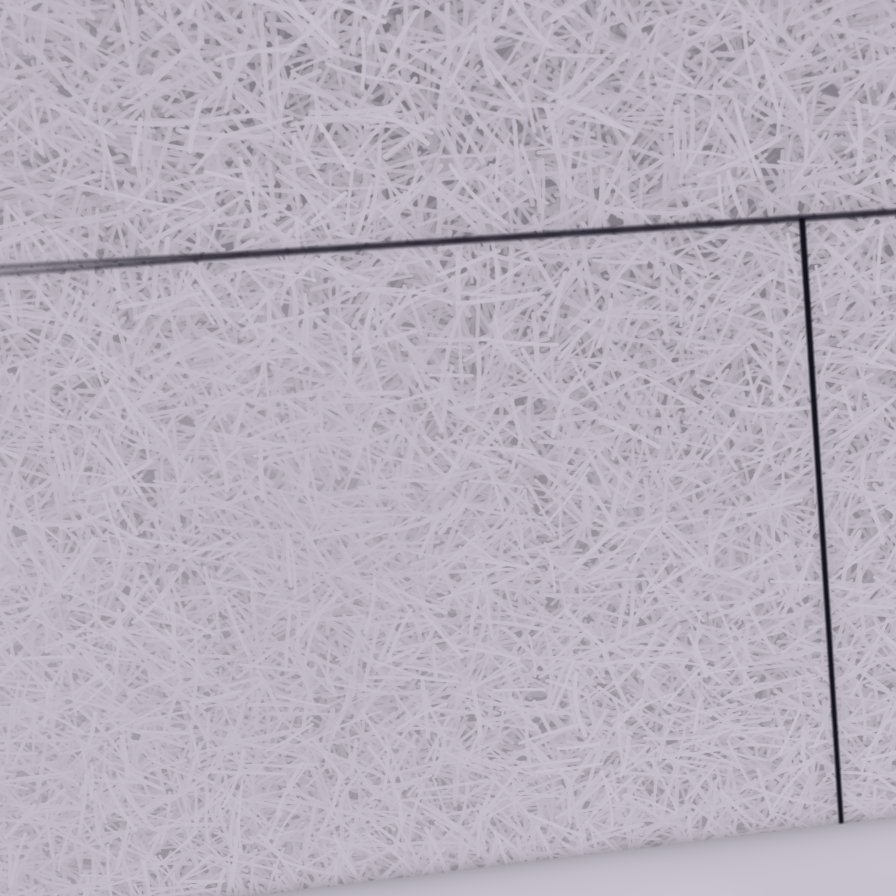
Reproduce this texture procedurally as a WebGL 1 fragment shader.

```glsl
precision highp float;
uniform vec2 u_resolution;

vec4 hash4(vec2 cell, float seed) {
  vec4 k = vec4(dot(cell, vec2(12.71, 31.17)), dot(cell, vec2(26.95, 18.33)),
                dot(cell, vec2(41.93, 37.19)), dot(cell, vec2(17.57, 45.31)));
  return fract(sin(k + seed * vec4(7.13, 3.71, 5.39, 9.17)) * 4375.85);
}

float noise(vec2 p) {
  vec2 i = floor(p), f = fract(p);
  f = f * f * (3.0 - 2.0 * f);
  return mix(mix(hash4(i, 0.0).x, hash4(i + vec2(1, 0), 0.0).x, f.x),
             mix(hash4(i + vec2(0, 1), 0.0).x, hash4(i + vec2(1, 1), 0.0).x, f.x), f.y);
}

// Curved strands, one per cell in each layer, stacked from dark to light
float fibres(vec2 p, float pixel) {
  const float LAYERS = 24.0;
  float shade = 0.53;
  for (float layer = 0.0; layer < LAYERS; layer++) {
    float turn = layer * 2.4;
    vec2 q = mat2(cos(turn), sin(turn), -sin(turn), cos(turn)) * p + layer * vec2(3.37, 5.71);
    vec2 home = floor(q);
    float depth = pow(layer / LAYERS, 0.6);
    for (int y = -1; y <= 1; y++) {
      for (int x = -1; x <= 1; x++) {
        vec2 cell = home + vec2(x, y);
        vec4 rnd = hash4(cell, layer + 1.0);
        vec2 d = q - cell - rnd.xy;
        float angle = rnd.z * 6.2832;
        d = vec2(d.x * cos(angle) + d.y * sin(angle), d.y * cos(angle) - d.x * sin(angle));
        d.y += (rnd.x - 0.5) * 0.25 * d.x * d.x;
        float halfLength = 0.45 + 0.45 * rnd.w;
        float dist = length(vec2(max(abs(d.x) - halfLength, 0.0), d.y));
        float width = 0.032 + 0.022 * fract(rnd.w * 7.0);
        float soft = 0.014 + pixel;
        float cover = 1.0 - smoothstep(width - soft, width + soft, dist);
        float tone = mix(0.57, 0.775, depth) + 0.035 * (rnd.y - 0.5);
        shade = mix(shade, tone, cover * 0.93);
      }
    }
  }
  return shade;
}

float line(float dist, float halfWidth, float soft) {
  return 1.0 - smoothstep(halfWidth - soft, halfWidth + soft, abs(dist));
}

void main() {
  vec2 uv = gl_FragCoord.xy / u_resolution;
  float pixel = 1.0 / u_resolution.y;

  // Signed distances to the seams and the lower edge
  float rowSeam = uv.y - (0.698 + 0.0654 * uv.x);
  float columnSeam = uv.x - mix(0.939, 0.895, (uv.y - 0.081) / 0.6755);
  float lowerEdge = uv.y - (0.081 + 0.123 * (uv.x - 0.939));

  // Each panel carries its own weave, finer towards the bottom
  float panel = rowSeam > 0.0 ? 0.0 : (columnSeam < 0.0 ? 1.0 : 2.0);
  vec2 weave = vec2((uv.x - 0.5) * (23.0 - 6.0 * uv.y), uv.y * (28.0 - 5.0 * uv.y));
  float shade = fibres(weave + panel * vec2(13.3, 7.7), 9.0 * pixel);

  // Contrast fades downwards, in the hazy left and in cloudy patches
  float haze = noise(uv * 5.0 + 3.0);
  float contrast = mix(0.7, 1.08, smoothstep(0.1, 0.9, uv.y));
  contrast *= 0.82 + 0.3 * haze;
  contrast *= mix(0.72, 1.0, smoothstep(0.0, 0.2, uv.x));
  vec2 patchOffset = uv - vec2(0.33, 0.47);
  contrast *= 1.0 - 0.4 * exp(-dot(patchOffset, patchOffset) * 25.0);
  shade = 0.735 + (shade - 0.735) * contrast;
  shade += 0.008 + 0.022 * (0.5 - uv.y) + 0.012 * (noise(uv * 3.0) - 0.5);
  vec3 color = shade * vec3(1.0, 0.965, 1.03);

  // Row seam, pale and doubled at the left
  float fade = smoothstep(0.0, 0.3, uv.x);
  float rowInk = line(rowSeam, mix(0.0065, 0.0035, fade), 0.0018 + pixel) * mix(0.4, 0.86, fade);
  rowInk -= 0.28 * (1.0 - fade) * line(rowSeam, 0.0015, 0.0015 + pixel);
  rowInk *= 0.92 + 0.16 * noise(uv * 60.0);
  color *= 1.0 - 0.1 * exp(-abs(rowSeam) * 130.0);
  color = mix(color, vec3(0.13, 0.12, 0.17), clamp(rowInk, 0.0, 1.0));

  // Column seam, hanging below the row seam
  float below = 1.0 - smoothstep(-pixel, pixel, rowSeam);
  float columnInk = line(columnSeam, mix(0.0024, 0.0036, uv.y), 0.001 + pixel) * below;
  color *= 1.0 - 0.08 * below * exp(-abs(columnSeam) * 150.0);
  color = mix(color, vec3(0.05, 0.05, 0.09), columnInk * 0.96);

  // Smooth wall under the panels with a soft contact shadow
  float contact = exp(-abs(lowerEdge) * 75.0);
  color *= 1.0 - 0.13 * contact * contact;
  float wallShade = 0.785 - 0.13 * contact + 0.012 * (noise(uv * vec2(9.0, 25.0)) - 0.5);
  vec3 wall = wallShade * vec3(1.0, 0.975, 1.035);
  color = mix(wall, color, smoothstep(-0.001 - pixel, 0.001 + pixel, lowerEdge));

  gl_FragColor = vec4(color, 1.0);
}
```
